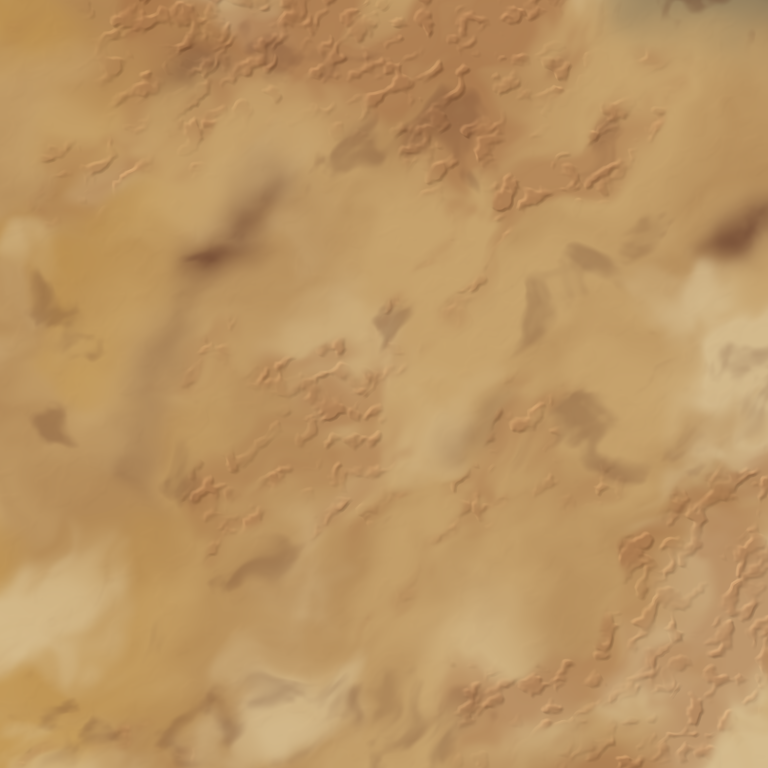
This texture is drawn by a Shadertoy shader. Its source:

```glsl
// Weathered tan parchment: soft cream clouds, rusty pitted patches and dark diagonal smudges.

const vec3 DEEP_TAN  = vec3(0.700, 0.540, 0.345);
const vec3 PALE_TAN  = vec3(0.778, 0.637, 0.425);
const vec3 CREAM     = vec3(0.840, 0.745, 0.570);
const vec3 OCHRE     = vec3(0.760, 0.585, 0.300);
const vec3 RUST      = vec3(0.640, 0.425, 0.270);
const vec3 UMBER     = vec3(0.430, 0.270, 0.190);
const vec3 ASH       = vec3(0.500, 0.450, 0.350);

float hash(vec2 cell) {
    vec3 q = fract(cell.xyx * 0.1031);
    q += dot(q, q.yzx + 33.33);
    return fract((q.x + q.y) * q.z);
}

float noise(vec2 p) {
    vec2 cell = floor(p), f = fract(p);
    f = f * f * f * (f * (f * 6.0 - 15.0) + 10.0);
    float low  = mix(hash(cell), hash(cell + vec2(1, 0)), f.x);
    float high = mix(hash(cell + vec2(0, 1)), hash(cell + vec2(1, 1)), f.x);
    return mix(low, high, f.y);
}

// Sum of rotated octaves, scaled to 0..1
float fbm(vec2 p, int octaves, float gain) {
    float sum = 0.0, total = 0.0, weight = 1.0;
    for (int i = 0; i < octaves; i++) {
        sum += weight * noise(p);
        total += weight;
        weight *= gain;
        p = mat2(1.6, 1.2, -1.2, 1.6) * p + 17.3;
    }
    return sum / total;
}

vec2 warp(vec2 p, float scale, float amount) {
    vec2 offset = vec2(fbm(p * scale + 3.0, 3, 0.5), fbm(p * scale + 41.0, 3, 0.5));
    return p + amount * (offset - 0.5);
}

// Coordinates along and across the rising diagonal
vec2 diagonal(vec2 p, float stretch) {
    return vec2(dot(p, vec2(0.77, 0.64)), stretch * dot(p, vec2(-0.64, 0.77)));
}

// Soft stroke from a to b
float smudge(vec2 p, vec2 a, vec2 b, float radius) {
    vec2 ab = b - a;
    float t = clamp(dot(p - a, ab) / dot(ab, ab), 0.0, 1.0);
    float d = length(p - a - ab * t) / radius;
    return exp(-d * d);
}

// Height of the small flakes and pits
float flakes(vec2 p) {
    vec2 q = diagonal(warp(p, 38.0, 0.022), 1.5);
    return smoothstep(0.50, 0.82, fbm(q * 43.0 + 9.0, 2, 0.4));
}

void mainImage(out vec4 fragColor, in vec2 fragCoord) {
    vec2 p = fragCoord / iResolution.y;
    vec2 q = warp(p, 7.0, 0.11);
    vec2 d = diagonal(q, 1.6);

    // Broad tan ground with ochre on the left
    float tone = fbm(d * 4.0 + 5.0, 4, 0.5);
    vec3 color = mix(DEEP_TAN, PALE_TAN, smoothstep(0.22, 0.72, tone));
    float ochre = smoothstep(0.35, 0.7, fbm(q * 5.0 + 70.0, 3, 0.5));
    color = mix(color, OCHRE, 0.65 * ochre * smoothstep(0.38, 0.02, p.x));

    // Cream clouds, strongest near the borders
    float border = smoothstep(0.15, 0.6, length(p - vec2(0.45, 0.55)));
    float cloud = smoothstep(0.50, 0.80, fbm(diagonal(q, 1.2) * 5.5 + 23.0, 4, 0.48));
    float glow = smudge(q, vec2(0.64, 0.14), vec2(0.70, 0.09), 0.075)
               + smudge(q, vec2(0.96, 0.53), vec2(1.02, 0.52), 0.065);
    color = mix(color, CREAM, clamp(cloud * mix(0.4, 0.85, border) + 0.55 * glow, 0.0, 0.85));

    // Rust patches and the band along the top
    float patches = smoothstep(0.52, 0.78, fbm(d * 5.0 + 52.0, 4, 0.55));
    float band = smudge(q, vec2(0.18, 0.95), vec2(0.62, 0.92), 0.085);
    float rust = clamp(0.8 * patches + 0.6 * band, 0.0, 1.0);
    color = mix(color, RUST, 0.58 * rust);

    // Dark smudges: long streak, spots and scattered stains
    float mottle = 0.55 + 0.75 * fbm(q * 22.0, 3, 0.5);
    float dark = 0.50 * smudge(q, vec2(0.34, 0.77), vec2(0.28, 0.68), 0.032)
               + 0.24 * smudge(q, vec2(0.27, 0.66), vec2(0.17, 0.40), 0.032)
               + 0.45 * smudge(q, vec2(0.23, 0.88), vec2(0.26, 0.91), 0.030)
               + 0.75 * smudge(q, vec2(0.97, 0.69), vec2(1.01, 0.72), 0.030)
               + 0.28 * smudge(q, vec2(0.59, 0.42), vec2(0.64, 0.45), 0.025);
    float stains = smoothstep(0.64, 0.84, fbm(d * 9.0 + 87.0, 4, 0.5));
    color = mix(color, UMBER, clamp(dark * mottle + 0.3 * stains, 0.0, 0.8));

    // Ashen corner with dark mottling
    float corner = smudge(q, vec2(0.85, 1.0), vec2(1.02, 1.0), 0.060);
    float specks = smoothstep(0.52, 0.75, fbm(d * 20.0 + 31.0, 3, 0.5));
    color = mix(color, ASH, 0.75 * corner);
    color = mix(color, UMBER, 0.5 * corner * specks);

    // Flaky relief lit from the upper left, mostly on the rust
    vec2 toLight = vec2(-0.0016, 0.0016);
    float height = flakes(p);
    float relief = flakes(p - toLight) - flakes(p + toLight);
    float rough = 0.06 + 0.94 * smoothstep(0.08, 0.55, rust);
    color = mix(color, RUST, 0.28 * rough * height);
    color += 0.11 * rough * relief * vec3(1.0, 0.85, 0.65);

    fragColor = vec4(clamp(color, 0.0, 1.0), 1.0);
}
```
